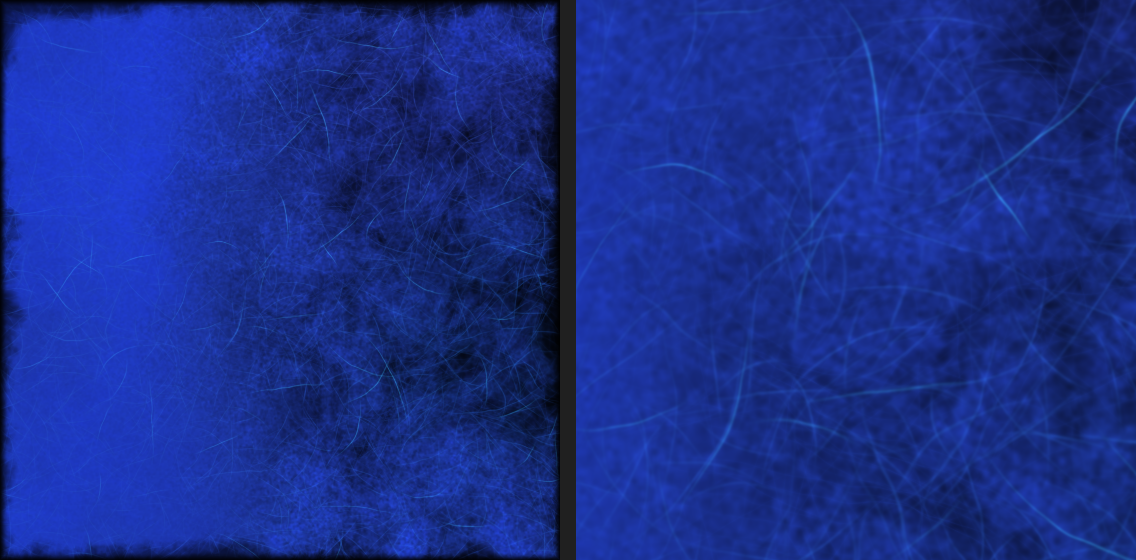
Left: the whole. Right: its middle third, enlarged.
Write a Shadertoy shader that draws this background.

```glsl
// Deep blue abstract ground: a bright field on the left sinks into cloudy dark
// on the right, overlaid with dense layers of fine, gently bent fibres.
// Fibres are tapered strokes hashed on rotated grids, over streaked noise hair.

vec3 hash3(vec2 p) {
    vec3 q = fract(p.xyx * vec3(.1031, .1030, .0973));
    q += dot(q, q.yxz + 33.33);
    return fract((q.xxy + q.yzz) * q.zyx);
}

float noise(vec2 p) {
    vec2 i = floor(p), f = fract(p);
    f = f * f * (3. - 2. * f);
    return mix(mix(hash3(i).x, hash3(i + vec2(1, 0)).x, f.x),
               mix(hash3(i + vec2(0, 1)).x, hash3(i + 1.).x, f.x), f.y);
}

mat2 turn(float a) {
    return mat2(cos(a), sin(a), -sin(a), cos(a));
}

// Octave noise; a higher roughness keeps more of the fine octaves.
float cloud(vec2 p, float roughness) {
    float sum = 0., amp = 1., total = 0.;
    for (int i = 0; i < 5; i++) {
        sum += amp * noise(p);
        total += amp;
        p = turn(.7) * p * 2.03 + 17.3;
        amp *= roughness;
    }
    return sum / total;
}

// One grid of fibres: x is the sharp thread, y the soft veil on one side of it.
vec2 fibres(vec2 p, float seed, float width) {
    vec2 sum = vec2(0), home = floor(p);
    for (int j = -1; j <= 1; j++)
    for (int i = -1; i <= 1; i++) {
        vec2 cell = home + vec2(i, j);
        vec3 place = hash3(cell + seed * 37. + 200.);
        vec3 form = hash3(cell + seed * 53. + 711.);
        vec2 q = turn(6.2832 * place.z) * (p - cell - place.xy);
        float bend = 1.1 * (form.y - .5);
        float d = q.y - bend * q.x * q.x;
        d /= sqrt(1. + 4. * bend * bend * q.x * q.x);
        float taper = 1. - smoothstep(0., mix(.4, .95, form.x), abs(q.x));
        float thread = exp(-d * d / (width * width));
        float veil = smoothstep(-width, width, d) * exp(-26. * max(d, 0.));
        sum += vec2(thread, veil) * taper * form.z * form.z;
    }
    return sum;
}

// Dense hair: thin contour ridges of stretched noise in many directions.
float hair(vec2 p) {
    float sum = 0.;
    for (int k = 0; k < 12; k++) {
        vec2 q = turn(.3 + 2.4 * float(k)) * p + 5.7 * float(k);
        float ridge = 1. - abs(2. * noise(q * vec2(7, 95)) - 1.);
        sum += pow(ridge, 5.) * smoothstep(.3, .8, noise(q * 8. + 31.));
    }
    return sum;
}

void mainImage(out vec4 fragColor, in vec2 fragCoord) {
    vec2 uv = fragCoord / iResolution.xy;
    float threadWidth = max(.0011, .55 / iResolution.y);
    vec2 warp = vec2(cloud(uv * 4. + 3., .5), cloud(uv * 4. + 41., .5)) - .5;
    float broad = cloud(uv * 3. + 8., .5) - .5;
    float patches = cloud(uv * 11. + 1.5 * warp + 23., .72) - .5;

    // Ground: bright left, blotchy dark right that lifts toward top and bottom
    float shade = smoothstep(.24, .6, uv.x + .3 * broad + .3 * patches);
    float deep = .31 + .16 * smoothstep(.1, .45, abs(uv.y - .46)) + patches + .25 * broad;
    deep -= .07 * smoothstep(.85, 1., uv.x);
    float lit = .72 + .1 * smoothstep(.3, .7, uv.y) + .25 * broad + .12 * patches;
    float tone = clamp(mix(lit, deep, shade), .05, .85);
    vec3 color = tone * mix(vec3(.18, .32, 1), vec3(.145, .275, 1), smoothstep(.5, .85, tone));

    // Fibres, dense in the dark and in a patch at the left
    vec2 leftPatch = (uv - vec2(.13, .48)) * vec2(6., 4.);
    float density = mix(.45, 1., smoothstep(.25, .55, uv.x))
                  + .5 * exp(-dot(leftPatch, leftPatch));
    float threads = 0., veils = 0., glints = 0.;
    for (int k = 0; k < 26; k++) {
        float layer = float(k), scale = 4. + .5 * layer;
        vec2 p = turn(1.3 * layer) * (uv + .05 * warp) * scale;
        vec2 strand = fibres(p, layer, threadWidth * scale);
        threads += strand.x;
        veils += strand.y;
        glints += (k % 9 == 8) ? strand.x : 0.;
    }
    float fuzz = hair(uv + .1 * warp);
    float cover = 1. - exp(-density * (.7 * threads + .45 * veils + .3 * fuzz));

    // Thread hue drifts between violet at the top right and teal at mid right
    vec2 toViolet = (uv - vec2(.8, .8)) * 3., toTeal = (uv - vec2(.9, .42)) * 4.;
    vec3 tint = vec3(.13, .26, .74);
    tint = mix(tint, vec3(.19, .19, .66), .75 * exp(-dot(toViolet, toViolet)));
    tint = mix(tint, vec3(.08, .3, .66), .6 * exp(-dot(toTeal, toTeal)));
    color = mix(color, tint, .72 * cover);
    color += density * (vec3(.01, .04, .03) * min(threads, 1.5)
                      + vec3(.03, .15, .1) * min(glints, 1.));

    // Fine mottling, strongest in the dark
    float mottle = noise(turn(.5) * uv * 190.) + noise(turn(1.4) * uv * 260.) - 1.;
    color *= 1. + mottle * mix(.05, .22, shade);

    // Ragged black border
    vec2 rim = min(uv, 1. - uv);
    float margin = min(rim.x, rim.y);
    float edge = margin + .05 * warp.y + .08 * patches + .02 * cover;
    color *= mix(.35, 1., smoothstep(-.01, .04, edge)) * smoothstep(-.004, .014, margin);
    fragColor = vec4(color, 1);
}
```
